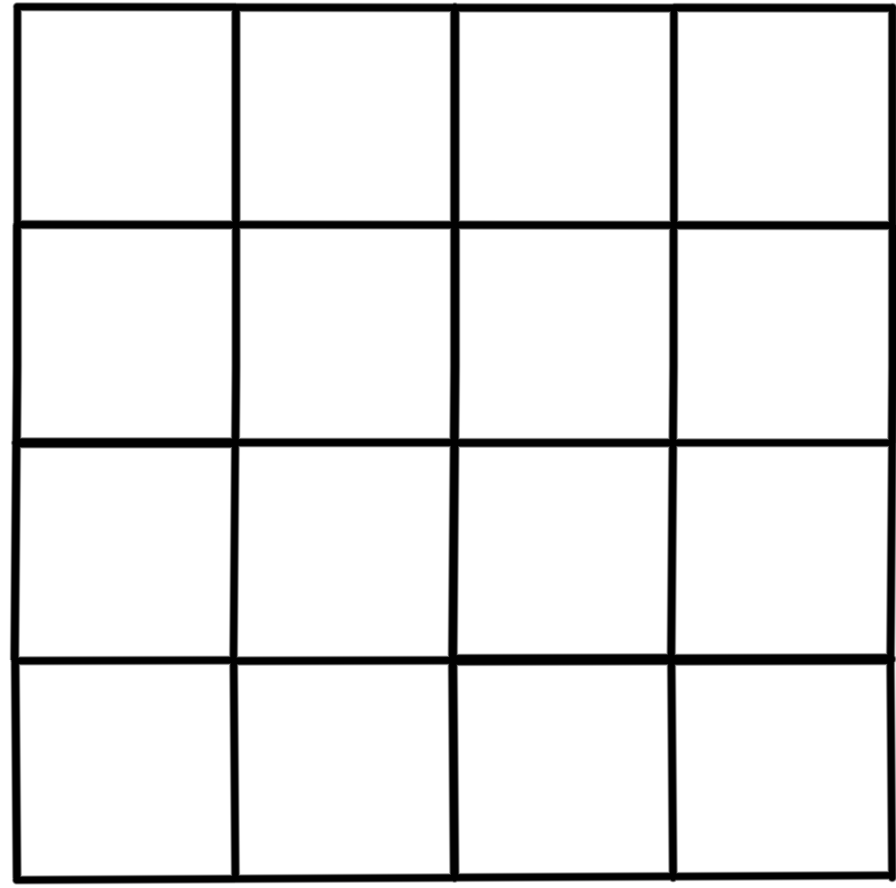
This pattern is drawn by a Shadertoy shader. Its source:

```glsl
// Four by four grid of white squares ruled in black by a slightly unsteady hand.
// Five upright and five level strokes are drawn as distances in a loop; each
// stretch between crossings gets its own small shift and width from a hash.

float hash(vec2 p) {
    vec3 q = fract(p.xyx * vec3(0.1031, 0.1030, 0.0973));
    q += dot(q, q.yzx + 33.33);
    return fract((q.x + q.y) * q.z);
}

// Signed distance to one stretch of stroke: offset across, overshoot past its end
float stroke(float across, float overshoot, float halfWidth, vec2 seed) {
    across += 0.0008 * (hash(seed) - 0.5);
    halfWidth += 0.0005 * (hash(seed + 17.0) - 0.5);
    return length(vec2(across, overshoot)) - halfWidth;
}

void mainImage(out vec4 fragColor, in vec2 fragCoord) {
    vec2 p = fragCoord / iResolution.y;
    vec2 pitch = vec2(0.2464, 0.2449);

    // Uprights lean together, bending at the lowest crossing
    vec2 origin = vec2(0.0188, 0.0118);
    origin.x += min(0.008 * abs(p.y - 0.25) - 0.002, 0.0007);

    vec2 grid = (p - origin) / pitch;
    vec2 cell = clamp(floor(grid), 0.0, 3.0);
    vec2 overshoot = max(abs(grid - 2.0) - 2.0, 0.0) * pitch;

    float d = 1.0;
    for (int i = 0; i < 5; i++) {
        float k = float(i);
        vec2 across = p - origin - k * pitch;

        // Level strokes tilt more toward the bottom of the grid
        across.y -= max(0.0052 - 0.0026 * k, -0.0013) * (p.x - 0.5);

        // Doubled strokes: middle upright, and parts of two level lines
        float uprightHalf = i == 2 ? 0.0053 : 0.0046;
        float levelHalf = 0.0046;
        if (i == 1 && cell.x > 1.5) levelHalf = 0.0063;
        if (i == 2 && cell.x < 0.5) levelHalf = 0.0056;

        d = min(d, stroke(across.x, overshoot.y, uprightHalf, vec2(k, cell.y)));
        d = min(d, stroke(across.y, overshoot.x, levelHalf, vec2(cell.x, k + 9.0)));
    }

    // Soft ink edge, never thinner than a pixel
    float soft = max(0.0017, 0.8 / iResolution.y);
    float paper = smoothstep(-soft, soft, d);
    fragColor = vec4(vec3(mix(0.005, 1.0, paper)), 1.0);
}
```
